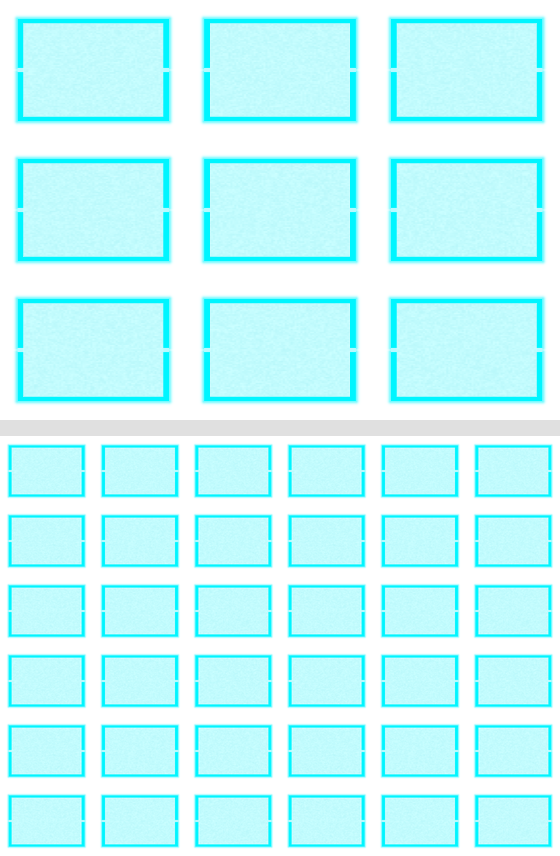
Top: one tile. Bottom: repeated 2 by 2.
This pattern is drawn by a Shadertoy shader. Its source:

```glsl
#define REPEATS 3.0
#define CELL_ASPECT (4.0 / 3.0)
#define OUTER_HALF vec2(0.5417, 0.3646)
#define INNER_HALF vec2(0.5, 0.3333)
#define GAP_HALF 0.0156
#define GLOW_RADIUS 0.018
#define GLOW_STRENGTH 0.55
#define GRAIN_GRID vec2(288.0, 288.0)
#define GRAIN_AMOUNT 0.085
#define FRAME_COLOR vec3(0.0, 0.96, 1.0)
#define PANEL_COLOR vec3(0.76, 0.985, 0.992)
#define GAP_COLOR vec3(0.72, 0.98, 1.0)

// Integer hash of a lattice point, from 0 to 1
float hash(vec2 lattice) {
    uvec2 q = uvec2(lattice) * uvec2(1597u, 3571u);
    uint n = (q.x ^ (q.y << 7)) * 747796405u + 289133u;
    n = ((n >> 15) ^ n) * 277803737u;
    n = (n >> 16) ^ n;
    return float(n & 65535u) / 65535.0;
}

// Value noise that wraps after a whole number of lattice steps
float wrappedNoise(vec2 uv, vec2 period) {
    vec2 p = uv * period;
    vec2 i = floor(p);
    vec2 f = fract(p);
    f = f * f * (3.0 - 2.0 * f);
    vec2 a = mod(i, period);
    vec2 b = mod(i + 1.0, period);
    return mix(mix(hash(a), hash(vec2(b.x, a.y)), f.x),
               mix(hash(vec2(a.x, b.y)), hash(b), f.x), f.y);
}

float boxDistance(vec2 p, vec2 halfSize) {
    vec2 d = abs(p) - halfSize;
    return length(max(d, 0.0)) + min(max(d.x, d.y), 0.0);
}

void mainImage(out vec4 fragColor, in vec2 fragCoord) {
    vec2 uv = fragCoord / iResolution.xy;
    vec2 p = (fract(uv * REPEATS) - 0.5) * vec2(CELL_ASPECT, 1.0);
    float pixel = REPEATS / iResolution.y;

    float outer = boxDistance(p, OUTER_HALF);
    float inner = boxDistance(p, INNER_HALF);

    // One bracket, mirrored across the gap
    float bracketHalf = 0.5 * (OUTER_HALF.y - GAP_HALF);
    vec2 folded = vec2(p.x, abs(p.y) - GAP_HALF - bracketHalf);
    float bracket = boxDistance(folded, vec2(OUTER_HALF.x, bracketHalf));

    // Soft halo on white
    float reach = max(bracket, 0.0) / GLOW_RADIUS;
    float glow = GLOW_STRENGTH * exp(-reach * reach);
    vec3 color = mix(vec3(1.0), FRAME_COLOR, glow);

    // Frame and its side gaps
    float body = 1.0 - smoothstep(-0.5 * pixel, 0.5 * pixel, outer);
    float solid = 1.0 - smoothstep(-0.5 * pixel, 0.5 * pixel, bracket);
    color = mix(color, mix(GAP_COLOR, FRAME_COLOR, solid), body);

    // Grainy panel with a faint pale rim
    float grain = 0.65 * wrappedNoise(uv, GRAIN_GRID)
                + 0.35 * wrappedNoise(uv, GRAIN_GRID * vec2(0.5, 1.0)) - 0.5;
    vec3 panel = PANEL_COLOR + GRAIN_AMOUNT * grain * vec3(1.0, 0.4, 0.3);
    float rim = smoothstep(-0.006, -0.002, inner);
    panel = mix(panel, vec3(0.88, 0.98, 0.99), 0.4 * rim);
    float panelMask = 1.0 - smoothstep(-0.5 * pixel, 0.5 * pixel, inner);
    color = mix(color, panel, panelMask);

    fragColor = vec4(clamp(color, 0.0, 1.0), 1.0);
}
```
